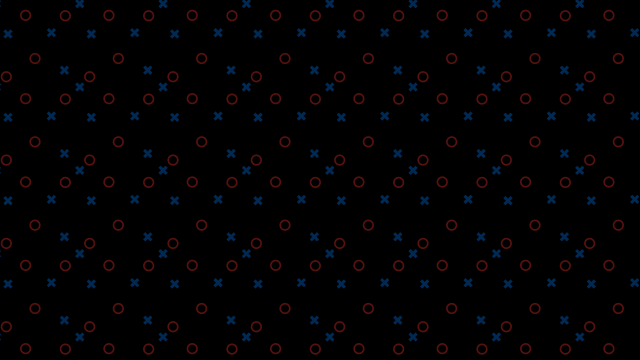
Give the GLSL for this pattern, as a WebGL 2 fragment shader.

```glsl
#version 300 es
precision highp float;
// Dark red rings and deep blue crosses scattered over black.
// One square tile holds four of each; it repeats 7.68 times across and
// 4.32 times down, and offsets wrap so marks may straddle tile edges.
uniform vec2 u_resolution;
out vec4 fragColor;

// Marks are measured in hundredths of a tile.
const float TILE = 100.0;

// Shortest offset to a mark in the endlessly repeated tile.
vec2 wrapOffset(vec2 p, vec2 center) {
    return (fract((p - center) / TILE + 0.5) - 0.5) * TILE;
}

float ringDistance(vec2 p) {
    return abs(length(p) - 5.7) - 1.0;
}

// Diagonal cross with slightly rounded arm ends.
float crossDistance(vec2 p) {
    vec2 q = abs(vec2(p.x + p.y, p.x - p.y)) * 0.70711;
    q = vec2(max(q.x, q.y), min(q.x, q.y));
    vec2 d = q - vec2(6.1, 1.8) + 0.7;
    return length(max(d, 0.0)) + min(max(d.x, d.y), 0.0) - 0.7;
}

void main() {
    // Tiles are counted from the top left corner.
    float unitsPerPixel = 4.32 * TILE / u_resolution.y;
    vec2 p = vec2(gl_FragCoord.x, u_resolution.y - gl_FragCoord.y) * unitsPerPixel;

    vec2 ringCenters[4] = vec2[4](
        vec2(30.7, 18.4), vec2(78.4, 18.9), vec2(42.0, 70.2), vec2(7.6, 92.1));
    vec2 crossCenters[4] = vec2[4](
        vec2(95.7, 4.4), vec2(61.7, 39.2), vec2(9.6, 40.8), vec2(77.3, 84.2));

    // Nearest ring and nearest cross.
    float ring = TILE;
    float cross45 = TILE;
    for (int i = 0; i < 4; i++) {
        ring = min(ring, ringDistance(wrapOffset(p, ringCenters[i])));
        cross45 = min(cross45, crossDistance(wrapOffset(p, crossCenters[i])));
    }

    // Smooth edges one pixel wide over black.
    float ringMask = clamp(0.5 - ring / unitsPerPixel, 0.0, 1.0);
    float crossMask = clamp(0.5 - cross45 / unitsPerPixel, 0.0, 1.0);
    vec3 color = mix(vec3(0.0), vec3(0.34, 0.07, 0.06), ringMask);
    color = mix(color, vec3(0.0, 0.16, 0.33), crossMask);
    fragColor = vec4(color, 1.0);
}
```
